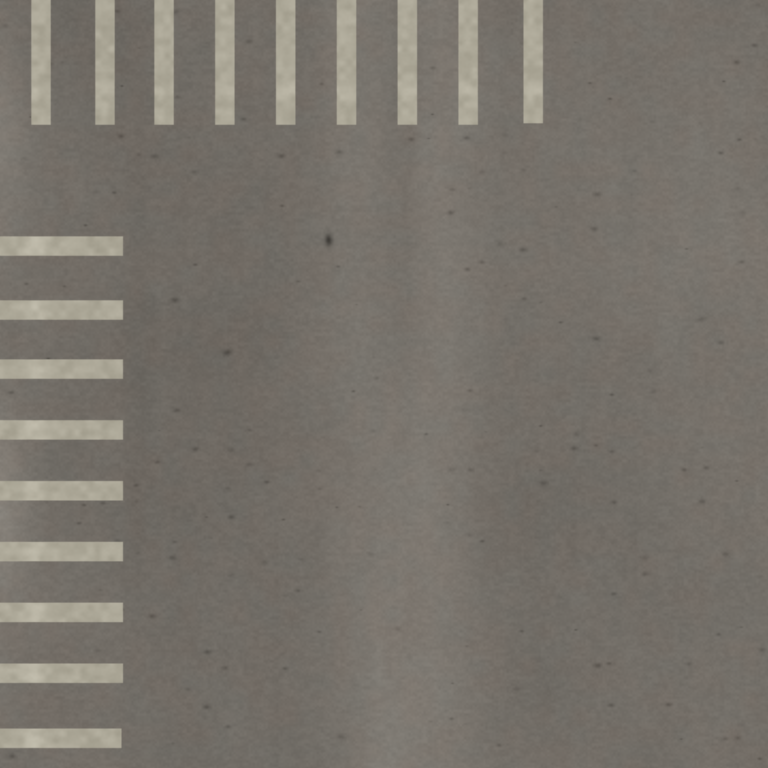
Give the GLSL for this texture, as a Shadertoy shader.

```glsl
const vec3 ASPHALT = vec3(0.452, 0.432, 0.405);
const vec3 PAINT = vec3(0.680, 0.662, 0.598);
const float BAR_COUNT = 9.0;
const float BAR_FIRST = 0.0552;
const float BAR_PITCH = 0.0792;
const float BAR_HALF_WIDTH = 0.0127;
const float TOP_BAR_LENGTH = 0.1625;
const float LEFT_BAR_LENGTH = 0.1602;
const float LEFT_BAR_START = 0.267;
const float EDGE_SOFTNESS = 0.0014;
const float GRAIN_STRENGTH = 0.044;
const float MOTTLE_STRENGTH = 0.030;
const float SPECK_CELLS = 42.0;

float hash(vec2 p) {
    vec3 q = fract(p.xyx * 0.1031);
    q += dot(q, q.yzx + 33.33);
    return fract((q.x + q.y) * q.z);
}

float noise(vec2 p) {
    vec2 cell = floor(p), f = fract(p);
    f = f * f * (3.0 - 2.0 * f);
    return mix(mix(hash(cell), hash(cell + vec2(1, 0)), f.x),
               mix(hash(cell + vec2(0, 1)), hash(cell + vec2(1, 1)), f.x), f.y);
}

float fbm(vec2 p) {
    float sum = 0.0, weight = 0.5;
    for (int i = 0; i < 4; i++) {
        sum += weight * noise(p);
        p = p * 2.03 + 17.1;
        weight *= 0.5;
    }
    return sum;
}

float blob(vec2 p, vec2 centre, vec2 radius) {
    vec2 d = (p - centre) / radius;
    return exp(-dot(d, d));
}

// Broad worn lanes and stains
float wear(vec2 p) {
    float upper = smoothstep(0.38, 0.72, p.y);
    float drift = 0.03 * (1.0 - smoothstep(0.0, 0.5, p.y));
    float tone = 0.030 * blob(p, vec2(0.462 + drift, p.y), vec2(0.045, 1.0));
    tone += 0.032 * blob(p, vec2(0.572, p.y), vec2(0.050, 1.0));
    tone += 0.016 * (1.0 - upper) * blob(p, vec2(0.525, p.y), vec2(0.045, 1.0));
    tone -= 0.012 * upper * blob(p, vec2(0.525, p.y), vec2(0.018, 1.0));
    tone -= 0.022 * blob(p, vec2(0.26, 0.48), vec2(0.16, 0.50));
    tone -= 0.014 * blob(p, vec2(0.18, 0.50), vec2(0.018, 0.35));
    tone -= 0.022 * blob(p, vec2(0.10, 0.98), vec2(0.14, 0.15));
    tone -= 0.012 * blob(p, vec2(0.73, 0.25), vec2(0.14, 0.25));
    tone += 0.024 * blob(p, vec2(0.92, 0.70), vec2(0.16, 0.25));
    tone += 0.065 * blob(p, vec2(0.0, 0.34), vec2(0.035, 0.13));
    tone += 0.060 * blob(p, vec2(0.0, 0.84), vec2(0.035, 0.13));
    return tone;
}

// Small pits, one possible per jittered cell
float specks(vec2 p) {
    vec2 grid = p * SPECK_CELLS, cell = floor(grid);
    float rarity = hash(cell + 71.0);
    vec2 centre = cell + 0.25 + 0.5 * vec2(hash(cell + 5.0), hash(cell + 29.0));
    vec2 radius = vec2(0.14, 0.09) * (0.6 + hash(cell + 43.0));
    return smoothstep(0.82, 1.0, rarity) * blob(grid, centre, radius);
}

float boxMask(vec2 d, vec2 halfSize) {
    float soft = max(EDGE_SOFTNESS, 0.7 / iResolution.y);
    vec2 inside = 1.0 - smoothstep(vec2(-soft), vec2(soft), abs(d) - halfSize);
    return inside.x * inside.y;
}

// Row of bars: x runs across the row, y from the canvas border inward
float bars(vec2 p, float barLength) {
    float mask = 0.0;
    for (float i = 0.0; i < BAR_COUNT; i++) {
        float centre = BAR_FIRST + BAR_PITCH * i;
        centre += i == 0.0 ? -0.0018 : i == 1.0 ? 0.0023 : 0.0;
        centre += i == BAR_COUNT - 1.0 ? 0.0055 : 0.0;
        float end = barLength - (i == BAR_COUNT - 1.0 ? 0.002 : 0.0);
        mask = max(mask, boxMask(p - vec2(centre, 0.0), vec2(BAR_HALF_WIDTH, end)));
    }
    return mask;
}

void mainImage(out vec4 fragColor, in vec2 fragCoord) {
    vec2 p = fragCoord / iResolution.xy;

    // Asphalt: lanes, mottling, grain and pits
    float mottle = fbm(p * vec2(13.0, 9.0)) - 0.47;
    float streak = noise(p * vec2(75.0, 7.0) + 40.0) - 0.5;
    float grain = 0.6 * noise(p * vec2(150.0, 230.0)) + 0.4 * noise(p * 360.0 + 9.0) - 0.5;
    float tone = wear(p) + MOTTLE_STRENGTH * mottle + 0.008 * streak + GRAIN_STRENGTH * grain;
    tone -= 0.085 * specks(p);
    tone -= 0.20 * blob(p, vec2(0.428, 0.687), vec2(0.0045, 0.0075));
    tone -= 0.10 * blob(p, vec2(0.296, 0.541), vec2(0.006, 0.004));
    vec3 colour = ASPHALT + tone * vec3(1.0, 0.98, 0.94);
    colour += 0.010 * (noise(p * 45.0 + 80.0) - 0.5) * vec3(1.0, -0.3, -0.7);

    // Painted bars, with a paler worn stretch on each
    float down = 1.0 - p.y;
    float topBars = bars(vec2(p.x, down), TOP_BAR_LENGTH);
    float leftBars = bars(vec2(down - LEFT_BAR_START, p.x), LEFT_BAR_LENGTH);
    float topPale = 0.035 * blob(p, vec2(p.x, 0.882), vec2(1.0, 0.009));
    float leftPale = 0.055 * blob(p, vec2(0.045, p.y), vec2(0.014, 1.0));
    float chips = 0.07 * (noise(p * 110.0 + 12.0) - 0.5) + 0.5 * GRAIN_STRENGTH * grain;
    float paintTone = chips + topBars * topPale + leftBars * leftPale;
    colour = mix(colour, PAINT + paintTone, 0.97 * max(topBars, leftBars));

    fragColor = vec4(colour, 1.0);
}
```
